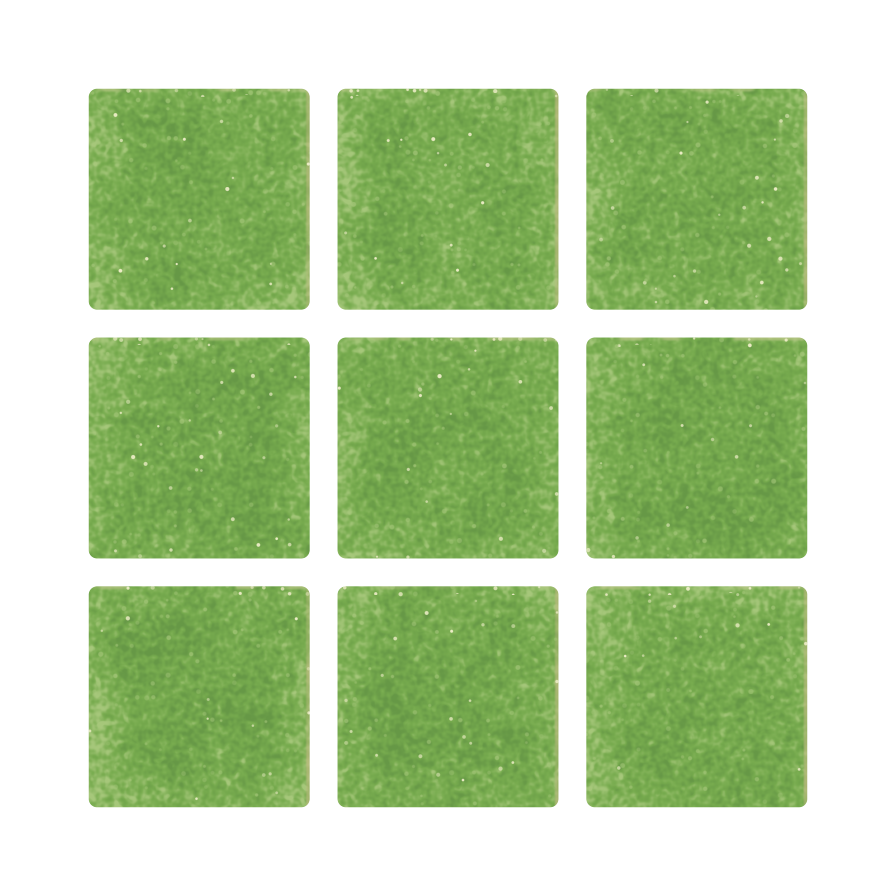
A WebGL 2 fragment shader for this pattern:

```glsl
#version 300 es
precision highp float;

uniform vec2 u_resolution;
out vec4 fragColor;

vec3 hash3(vec2 cell, float seed) {
  uvec3 v = uvec3(ivec3(vec3(cell, seed) + 64.0)) * 1664525u + 1013904223u;
  for (int i = 0; i < 2; i++) {
    v.x += v.y * v.z;
    v.y += v.z * v.x;
    v.z += v.x * v.y;
    v ^= v >> 16u;
  }
  return vec3(v & 65535u) / 65535.0;
}

float cornerSlope(vec2 cell, vec2 offset, float period, float seed) {
  float angle = 6.2832 * hash3(mod(cell, period), seed).x;
  return dot(vec2(cos(angle), sin(angle)), offset);
}

// Gradient noise that wraps after a whole number of cells
float gradientNoise(vec2 uv, float period, float seed) {
  vec2 cell = floor(uv * period), f = fract(uv * period);
  vec2 w = f * f * f * (f * (f * 6.0 - 15.0) + 10.0);
  vec2 e = vec2(1.0, 0.0);
  float low = mix(cornerSlope(cell, f, period, seed),
                  cornerSlope(cell + e.xy, f - e.xy, period, seed), w.x);
  float high = mix(cornerSlope(cell + e.yx, f - e.yx, period, seed),
                   cornerSlope(cell + e.xx, f - e.xx, period, seed), w.x);
  return mix(low, high, w.y);
}

float roundedBox(vec2 p, float halfSize, float radius) {
  vec2 q = abs(p) - halfSize + radius;
  return length(max(q, 0.0)) + min(max(q.x, q.y), 0.0) - radius;
}

// Small glints, one candidate per cell
float sparkles(vec2 uv, float count, float chance, float seed) {
  vec2 cell = floor(uv * count);
  vec3 rnd = hash3(mod(cell, count), seed);
  vec3 shape = hash3(mod(cell, count), seed + 1.0);
  float dist = length(fract(uv * count) - 0.35 - 0.3 * rnd.yz);
  float radius = mix(0.16, 0.34, shape.x);
  float dotMask = 1.0 - smoothstep(radius - 0.12, radius + 0.12, dist);
  return dotMask * step(rnd.x, chance) * mix(0.45, 1.0, shape.y);
}

void main() {
  vec2 uv = gl_FragCoord.xy / u_resolution;

  // Three by three tiles inside a white margin
  float pitch = 0.2777;
  vec2 grid = (uv - 0.5) / pitch;
  vec2 tile = clamp(floor(grid + 0.5), -1.0, 1.0);
  vec2 p = grid - tile;
  float pixel = 1.0 / (pitch * min(u_resolution.x, u_resolution.y));
  float d = roundedBox(p, 0.444, 0.034);
  float mask = 1.0 - smoothstep(-0.6 * pixel, 0.6 * pixel, d);
  vec3 tileRnd = hash3(tile, 3.0);
  vec3 edgeRnd = hash3(tile, 5.0);

  // Grain, mottling and broad shading
  float grain = 0.30 * gradientNoise(uv, 190.0, 11.0)
              + 0.42 * gradientNoise(uv + 0.003 * gradientNoise(uv, 60.0, 12.0), 112.0, 13.0)
              + 0.22 * gradientNoise(uv, 48.0, 14.0)
              + 0.24 * gradientNoise(uv, 13.0, 15.0);
  float blotch = smoothstep(0.16, 0.5, gradientNoise(uv, 96.0, 17.0));
  float rim = smoothstep(-0.20, 0.0, d);
  float side = smoothstep(0.20, 0.45, abs(p.x)) * (p.x < 0.0 ? 0.16 : 0.07);
  float tone = 0.35 + grain + 0.22 * blotch + 0.12 * rim + side
             + 0.10 * (tileRnd.x - 0.5) + dot(p, tileRnd.yz - 0.5) * 0.25;

  vec3 deepGreen = vec3(0.40, 0.595, 0.275);
  vec3 leafGreen = vec3(0.465, 0.67, 0.305);
  vec3 paleGreen = vec3(0.65, 0.78, 0.48);
  vec3 cream = vec3(0.93, 0.93, 0.78);
  vec3 color = mix(deepGreen, leafGreen, smoothstep(0.0, 0.5, tone));
  color = mix(color, paleGreen, smoothstep(0.38, 1.0, tone));

  // Worn beige edge on the right and broken glaze along the top
  float wear = 0.5 + gradientNoise(uv, 36.0, 21.0);
  float rightEdge = smoothstep(0.424, 0.436, p.x) * step(0.45, edgeRnd.x);
  float topEdge = smoothstep(0.425, 0.440, p.y) * smoothstep(0.35, 0.75, wear);
  color = mix(color, vec3(0.74, 0.73, 0.50), rightEdge * (0.35 + 0.4 * wear));
  color = mix(color, vec3(0.72, 0.77, 0.52), topEdge * (0.3 + 0.5 * edgeRnd.y));

  // Scattered glints, denser near the top edge
  float chance = 0.008 + 0.010 * edgeRnd.z + 0.10 * smoothstep(0.39, 0.43, p.y);
  color = mix(color, cream, sparkles(uv, 144.0, chance, 31.0));
  color = mix(color, paleGreen, 0.7 * sparkles(uv, 120.0, 0.06, 37.0));

  fragColor = vec4(mix(vec3(1.0), color, mask), 1.0);
}
```
